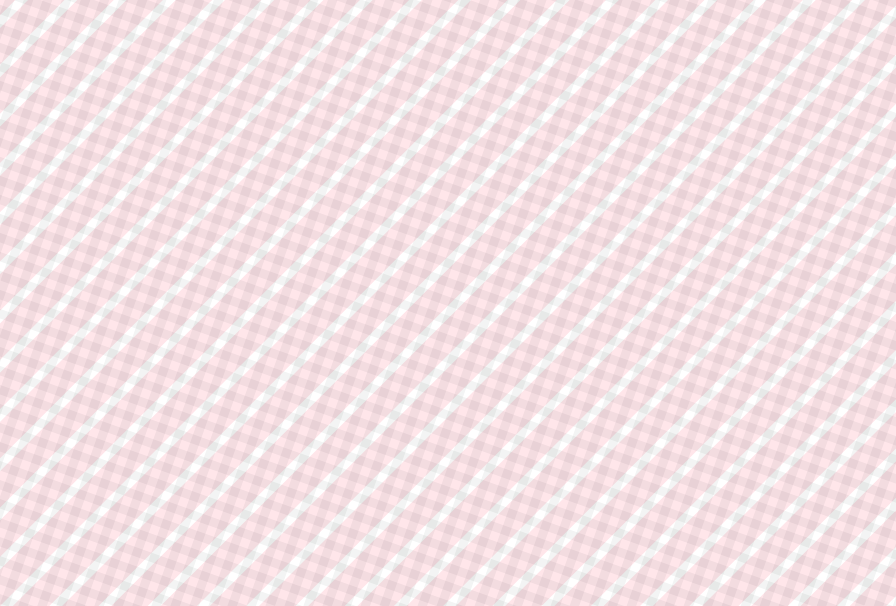
A Shadertoy shader for this pattern:

```glsl
// Pale pink gingham, tilted, with thin white diagonal stripes under the weave.

// Coverage of a repeating band: t counts repeats, duty is the filled share,
// blur is one pixel measured in repeats.
float band(float t, float duty, float blur) {
    float fromCentre = abs(fract(t) - 0.5);
    return 1.0 - smoothstep(-0.6 * blur, 0.6 * blur, fromCentre - 0.5 * duty);
}

void mainImage(out vec4 fragColor, in vec2 fragCoord) {
    // Canvas width is 1; y runs down from the top edge.
    vec2 p = vec2(fragCoord.x, iResolution.y - fragCoord.y) / iResolution.x;
    float pixel = 1.0 / iResolution.x;

    // Diagonal white stripes, rising to the right.
    float stripeCount = 18.2;
    float stripe = band((p.x + p.y) * stripeCount + 0.06, 0.26,
                        1.414 * stripeCount * pixel);

    // Two crossing sets of translucent bands form the checks.
    float tilt = radians(19.5);
    float checkCount = 50.0;
    vec2 across = vec2(cos(tilt), sin(tilt));
    vec2 down = vec2(-across.y, across.x);
    float blur = checkCount * pixel;
    float weave = band(dot(p, across) * checkCount, 0.5, blur)
                + band(dot(p, down) * checkCount, 0.5, blur);

    // Each layer of weave darkens the cloth a little.
    vec3 pink = vec3(1.0, 0.902, 0.918) - weave * vec3(0.046, 0.041, 0.040);
    vec3 white = vec3(1.0) - weave * vec3(0.048, 0.043, 0.045);

    fragColor = vec4(mix(pink, white, stripe), 1.0);
}
```
